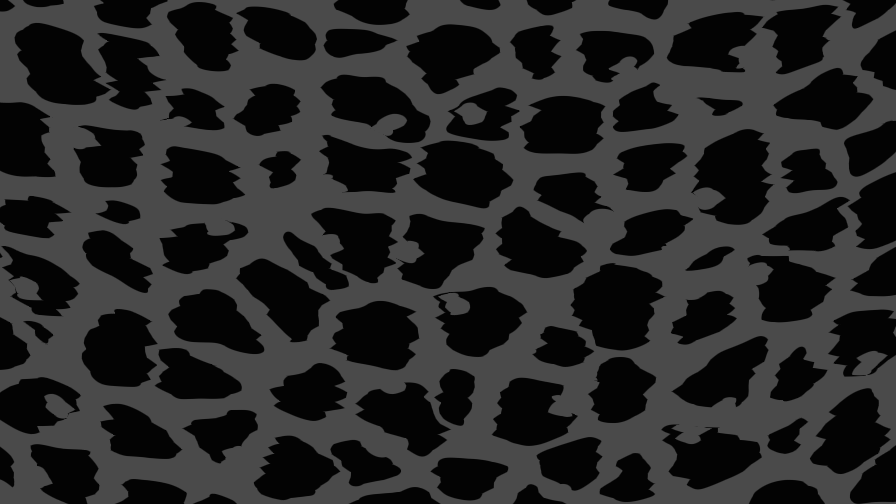
Give the GLSL for this pattern, as a WebGL 2 fragment shader.

```glsl
#version 300 es
precision highp float;

uniform vec2 u_resolution;
out vec4 outColor;

vec2 hash2(vec2 p) {
    vec3 q = fract(p.xyx * vec3(0.1031, 0.1030, 0.0973));
    q += dot(q, q.yzx + 33.33);
    return fract((q.xx + q.yz) * q.zy);
}

// Value noise; sharp = 1 keeps linear creases, sharp = 0 is smooth
float valueNoise(vec2 p, float sharp) {
    vec2 cell = floor(p), f = fract(p);
    f = mix(f * f * (3.0 - 2.0 * f), f, sharp);
    float low = mix(hash2(cell).x, hash2(cell + vec2(1, 0)).x, f.x);
    float high = mix(hash2(cell + vec2(0, 1)).x, hash2(cell + vec2(1, 1)).x, f.x);
    return mix(low, high, f.y);
}

// Jittered spot centre in xy, size weight in z
vec3 spotSite(vec2 cell) {
    vec2 jitter = hash2(cell + 17.0);
    float weight = 0.3 * (hash2(cell + 71.0).x - 0.5);
    return vec3(cell + 0.5 + 0.72 * (jitter - 0.5), weight);
}

// Signed field: positive inside a spot
float spotField(vec2 p) {
    vec2 base = floor(p), nearestCell = base;
    vec3 nearest = vec3(0.0);
    float best = 1e5;
    for (int y = -2; y <= 2; y++)
    for (int x = -2; x <= 2; x++) {
        vec2 cell = base + vec2(x, y);
        vec3 site = spotSite(cell);
        vec2 offset = p - site.xy;
        float power = dot(offset, offset) - site.z;
        if (power < best) {
            best = power;
            nearest = site;
            nearestCell = cell;
        }
    }

    // Rounded distance to the borders of the weighted cell
    float sum = 0.0;
    for (int y = -2; y <= 2; y++)
    for (int x = -2; x <= 2; x++) {
        vec2 cell = nearestCell + vec2(x, y);
        if (x == 0 && y == 0) continue;
        vec3 site = spotSite(cell);
        vec2 offset = p - site.xy;
        float power = dot(offset, offset) - site.z;
        float border = (power - best) / (2.0 * max(distance(site.xy, nearest.xy), 0.05));
        sum += exp(-16.0 * border);
    }
    float field = -log(sum) / 16.0 - 0.13;
    field += 0.2 * (valueNoise(p * 2.3 + 40.0, 0.0) - 0.5);

    // Hollow bitten out of some spots
    vec2 bite = hash2(nearestCell + 131.0);
    float angle = 6.2832 * bite.x;
    vec2 biteCentre = nearest.xy + 0.36 * vec2(cos(angle), sin(angle));
    if (bite.y < 0.42) field = min(field, distance(p, biteCentre) - 0.16);
    return field;
}

void main() {
    vec2 p = gl_FragCoord.xy / u_resolution.y;

    // Fur lies along shallow arcs and drags the spot edges into teeth
    p.y -= 0.16 * (p.x - 0.95) * (p.x - 0.95);
    float teeth = valueNoise(vec2(p.x * 9.0, p.y * 95.0) + 200.0, 1.0) - 0.5;
    p.x += 0.036 * teeth;

    float field = spotField(p * vec2(6.0, 7.2) + 20.0);
    float edge = max(fwidth(field), 1e-4);
    float spot = smoothstep(-0.6 * edge, 0.6 * edge, field);

    vec3 charcoal = vec3(0.29);
    vec3 black = vec3(0.01);
    outColor = vec4(mix(charcoal, black, spot), 1.0);
}
```
